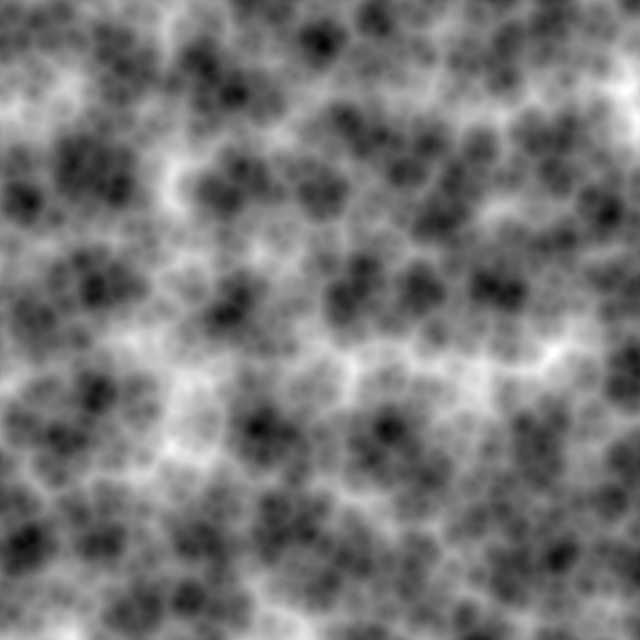
A Shadertoy shader for this texture:

```glsl
// Smoky grey cellular noise: dark clustered cells between bright hazy ridges.

vec2 hash2(vec2 p) {
    vec2 q = vec2(dot(p, vec2(127.1, 311.7)), dot(p, vec2(269.5, 183.3)));
    return fract(sin(q) * 43758.5453);
}

// Distance to the nearest scattered point, with slightly rounded ridges
float cellDistance(vec2 p) {
    vec2 cell = floor(p);
    float sum = 0.0;
    for (int y = -1; y <= 1; y++) {
        for (int x = -1; x <= 1; x++) {
            vec2 corner = cell + vec2(x, y);
            sum += exp(-30.0 * distance(p, corner + hash2(corner)));
        }
    }
    return -log(sum) / 30.0;
}

// Octaves of cells, each half the size and half the strength of the last
float cellFractal(vec2 p) {
    float total = 0.0;
    float strength = 0.74;
    for (int i = 0; i < 3; i++) {
        total += strength * cellDistance(p);
        p = p * 2.0 + vec2(17.3, 41.7);
        strength *= 0.5;
    }
    return total;
}

void mainImage(out vec4 fragColor, in vec2 fragCoord) {
    vec2 uv = fragCoord / iResolution.y;
    float grey = cellFractal(uv * 7.0 + 3.0) - 0.09;
    fragColor = vec4(vec3(clamp(grey, 0.0, 1.0)), 1.0);
}
```
